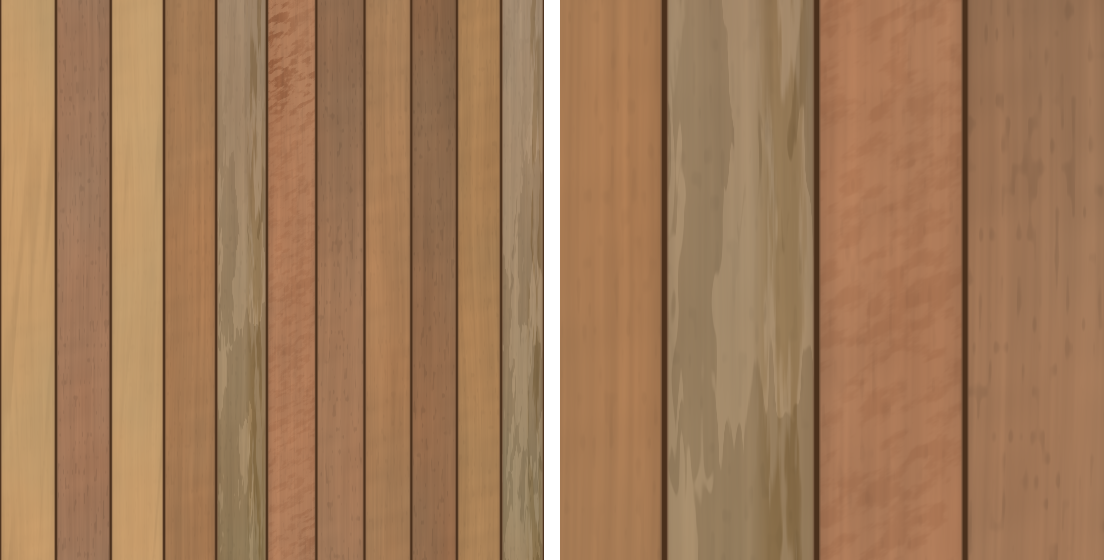
Left, the full canvas; right, a detail of the centre.
A Shadertoy shader for this texture:

```glsl
float hash(vec2 p) {
    vec3 q = fract(vec3(p.xyx) * 0.1031);
    q += dot(q, q.yzx + 33.33);
    return fract((q.x + q.y) * q.z);
}

float noise(vec2 p) {
    vec2 i = floor(p), f = fract(p);
    f = f * f * (3.0 - 2.0 * f);
    return mix(mix(hash(i), hash(i + vec2(1, 0)), f.x),
               mix(hash(i + vec2(0, 1)), hash(i + vec2(1, 1)), f.x), f.y);
}

float fbm(vec2 p) {
    float sum = 0.0, amp = 0.5;
    for (int k = 0; k < 4; k++) {
        sum += amp * noise(p);
        p = p * 2.03 + 17.1;
        amp *= 0.5;
    }
    return sum / 0.9375;
}

// Left edge of plank i; planks narrow steadily to the right
float plankEdge(float i) { return i * (0.10414 - 0.001203 * i); }

float plankIndex(float x) {
    return floor((0.10414 - sqrt(0.010845 - 0.004812 * x)) / 0.002406);
}

const vec3 woodTone[11] = vec3[11](
    vec3(0.755, 0.605, 0.42), vec3(0.62, 0.465, 0.355), vec3(0.76, 0.61, 0.425),
    vec3(0.645, 0.475, 0.325), vec3(0.605, 0.51, 0.39), vec3(0.655, 0.465, 0.335),
    vec3(0.64, 0.475, 0.35), vec3(0.655, 0.49, 0.34), vec3(0.575, 0.425, 0.305),
    vec3(0.67, 0.505, 0.335), vec3(0.605, 0.51, 0.395));

// Pale flame-shaped figure and brown streaks of the weathered planks
vec3 weathered(vec3 color, float across, vec2 g, float y) {
    float fray = noise(g * vec2(260, 22)) - 0.5;
    float flame = fbm(vec2(g.x * 48.0 + fray * 0.5, g.y * 7.0 + fray * 0.5));
    float lower = 1.0 - smoothstep(0.55, 0.9, y);
    float patches = smoothstep(0.53, 0.57, flame);
    color += (patches - 0.4) * vec3(0.065, 0.06, 0.055) * mix(0.25, 1.0, lower);
    float lane = smoothstep(0.55, 0.72, across) * (1.0 - smoothstep(0.85, 1.0, across));
    float streak = smoothstep(0.45, 0.6, fbm(vec2(g.x * 140.0, g.y * 9.0)));
    color -= lane * streak * vec3(0.07, 0.075, 0.09);
    return color + (y - 0.5) * vec3(0.05, 0.035, 0.06);
}

void mainImage(out vec4 fragColor, in vec2 fragCoord) {
    vec2 uv = fragCoord / iResolution.xy;
    float id = clamp(plankIndex(uv.x), 0.0, 10.0);
    float left = plankEdge(id), right = plankEdge(id + 1.0);
    float across = (uv.x - left) / (right - left);

    // Grain coordinates, offset per plank and gently bent
    vec2 g = uv + vec2(id * 3.17, id * 7.31);
    g.x += 0.012 * (noise(g * vec2(5, 2.5)) - 0.5);

    bool pale = id == 0.0 || id == 2.0;
    bool gray = id == 4.0 || id == 10.0;
    bool mottled = id == 5.0;
    bool rosy = id == 1.0 || id == 6.0 || id == 8.0;
    vec3 color = woodTone[int(id)];

    // Broad shading along the plank
    float cloud = fbm(g * vec2(14, 3)) - 0.5;
    color *= 1.0 + cloud * (pale ? 0.07 : 0.13);
    color += (fbm(g * vec2(9, 4) + 40.0) - 0.5) * vec3(0.05, -0.01, -0.03);

    // Long fibres, fine fibres and short pores
    float fibre = fbm(vec2(g.x * 150.0, g.y * 2.0)) - 0.5;
    float fine = noise(vec2(g.x * 420.0, g.y * 14.0)) - 0.5;
    float pores = smoothstep(0.72, 0.95, noise(g * vec2(300, 75)));
    color *= 1.0 + fibre * (pale ? 0.05 : 0.11) + fine * (pale ? 0.015 : 0.035);
    color *= 1.0 - pores * (rosy ? 0.07 : pale ? 0.01 : 0.03);

    // Faint crosswise ripples in the smooth planks
    float ripple = noise(vec2(g.x * 16.0, g.y * 48.0 - g.x * 14.0)) - 0.5;
    color *= 1.0 + ripple * (pale || gray ? 0.015 : 0.035);

    if (pale) {
        float vein = noise(vec2(g.x * 90.0 - g.y * 7.0, g.y * 3.0));
        color *= 1.0 - 0.05 * smoothstep(0.75, 0.95, vein);
    }
    if (gray) color = weathered(color, across, g, uv.y);
    if (mottled) {
        // Slanted curl with red-brown flecks
        float fleck = fbm(vec2(g.x * 75.0, g.y * 130.0 - g.x * 60.0));
        float zone = smoothstep(0.35, 0.65, noise(g * vec2(12, 5) + 9.0));
        color -= smoothstep(0.42, 0.7, fleck) * mix(0.03, 0.1, zone) * vec3(0.9, 1, 0.9);
        color += vec3(0.035, 0.02, 0.015);
    }
    if (id == 6.0 || id == 8.0)
        color *= 1.0 - (id == 6.0 ? 0.12 : 0.07) * smoothstep(0.45, 1.0, uv.y);

    // Rounded edges and dark joints
    float toJoint = min(uv.x - left, right - uv.x);
    float px = 1.0 / iResolution.x;
    color *= 1.0 - 0.13 * exp(-toJoint / 0.0035);
    color = mix(vec3(0.43, 0.31, 0.22), color, smoothstep(0.0012, 0.0024 + px, toJoint));
    float joint = 1.0 - smoothstep(0.0014 - 0.5 * px, 0.0014 + 0.7 * px, toJoint);
    color = mix(color, vec3(0.29, 0.19, 0.11), joint);

    fragColor = vec4(clamp(color, 0.0, 1.0), 1.0);
}
```
